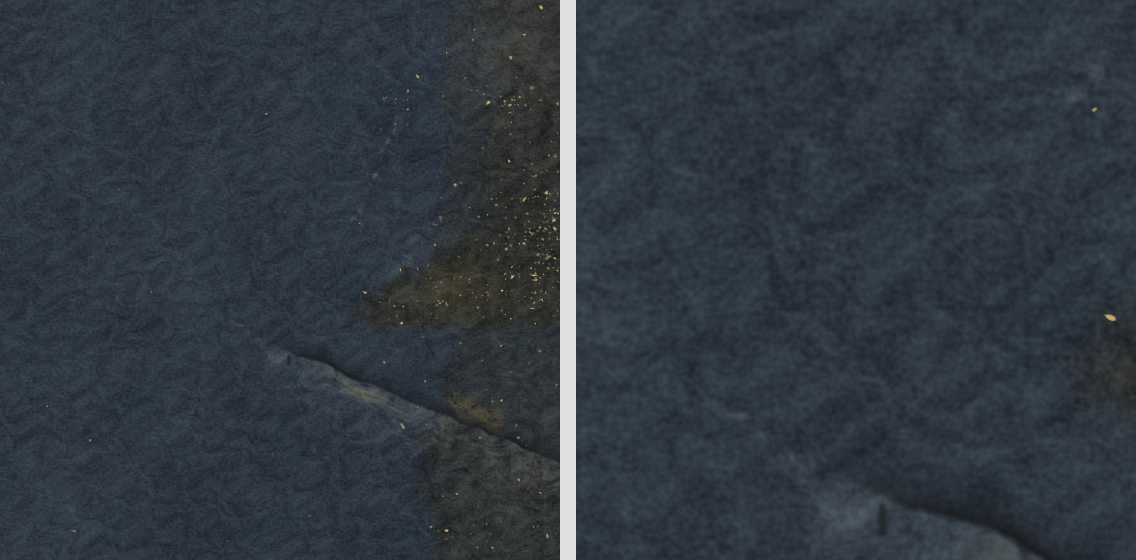
Left: the whole. Right: its middle third, enlarged.
This texture is drawn by a WebGL 2 fragment shader. Its source:

```glsl
#version 300 es
precision highp float;
// Weathered blue-black paper with an olive stain, a slanting crack and gold flecks.
uniform vec2 u_resolution;
out vec4 fragColor;

float hash(vec2 cell) {
  vec3 q = fract(cell.xyx * vec3(0.1031, 0.1030, 0.0973));
  q += dot(q, q.yzx + 33.33);
  return fract((q.x + q.y) * q.z);
}

float corner(vec2 cell, vec2 offset) {
  float angle = 6.2832 * hash(cell);
  return dot(vec2(cos(angle), sin(angle)), offset);
}

// Gradient noise, about -0.7 to 0.7
float noise(vec2 p) {
  vec2 i = floor(p), f = p - i, e = vec2(1.0, 0.0);
  vec2 w = f * f * f * (f * (f * 6.0 - 15.0) + 10.0);
  float low = mix(corner(i, f), corner(i + e, f - e), w.x);
  float high = mix(corner(i + e.yx, f - e.yx), corner(i + 1.0, f - 1.0), w.x);
  return mix(low, high, w.y);
}

float fbm(vec2 p, int octaves) {
  float sum = 0.0, amp = 1.0;
  for (int i = 0; i < octaves; i++) {
    sum += amp * noise(p);
    p = mat2(1.6, 0.9, -0.9, 1.6) * p + 17.3;
    amp *= 0.65;
  }
  return sum;
}

float stroke(vec2 p, vec2 a, vec2 b, float width) {
  vec2 d = b - a;
  float r = length(p - a - d * clamp(dot(p - a, d) / dot(d, d), 0.0, 1.0)) / width;
  return exp(-r * r);
}

float blob(vec2 p, vec2 center, vec2 radius) {
  vec2 q = (p - center) / radius;
  return exp(-dot(q, q));
}

float fleckDensity(vec2 p) {
  float d = 0.5 * blob(p, vec2(0.98, 0.57), vec2(0.08, 0.13));
  d += 0.25 * blob(p, vec2(0.79, 0.47), vec2(0.08, 0.04));
  d += 0.45 * blob(p, vec2(0.92, 0.825), vec2(0.07, 0.02));
  d += 0.45 * blob(p, vec2(0.7, 0.815), vec2(0.035, 0.022));
  d += 0.12 * blob(p, vec2(0.9, 0.04), vec2(0.12, 0.04));
  return d * clamp(0.7 + 1.8 * noise(p * 24.0), 0.0, 1.5) + 0.012 * smoothstep(0.62, 0.9, p.x);
}

// One jittered fleck per cell of a warped grid
float flecks(vec2 p, float cells, float seed, float pixel) {
  vec2 q = p * cells + 0.9 * vec2(noise(p * 31.0 + seed), noise(p * 31.0 - seed));
  vec2 id = floor(q), key = id + seed;
  vec2 d = q - id - 0.3 - 0.4 * vec2(hash(key + 3.1), hash(key + 7.7));
  float size = hash(key + 11.3), edge = max(pixel, 0.0008) * cells;
  float radius = mix(0.08, 0.24, size * size);
  float spot = 1.0 - smoothstep(radius - edge, radius + edge, length(d) + 0.12 * noise(q * 4.0));
  return step(hash(key), fleckDensity(p)) * spot * mix(0.35, 1.0, hash(key + 5.9));
}

void main() {
  vec2 p = gl_FragCoord.xy / u_resolution.y;
  float broad = fbm(p * 5.0, 3);
  float fibre = fbm(p * vec2(36.0, 52.0) + 1.5 * noise(p * 20.0), 3);
  float grain = noise(p * vec2(170.0, 210.0)) + 0.8 * noise(p * 330.0);
  vec2 q = p + 0.007 * vec2(fbm(p * 28.0, 2), fbm(p * 28.0 + 40.0, 2));

  // Blue paper, from navy hollows to teal highlights
  float tone = 0.52 + 0.28 * broad + 0.56 * fibre + 0.5 * grain;
  tone -= 0.2 * blob(p, vec2(0.55, 0.12), vec2(0.25, 0.16));
  vec3 color = mix(vec3(0.142, 0.164, 0.206), vec3(0.217, 0.262, 0.304), tone);
  color += vec3(-0.007, 0.003, 0.002) * fbm(p * 9.0 + 50.0, 2);

  // Stain: upper wedge, faint strip and lower corner
  float side = p.y - 0.395 + 0.415 * (p.x - 0.47) - 0.008 * fbm(vec2(p.x * 18.0, 2.0), 3);
  side += 0.002 * noise(p * 90.0);
  float below = 1.0 - smoothstep(-0.006, 0.001, side);
  float ragged = 0.04 * fbm(p * 14.0, 3);
  float wedge = 0.64 + 0.21 * smoothstep(0.43, 0.64, p.y) - ragged;
  float stain = smoothstep(-0.04, 0.05, p.x - wedge) * smoothstep(0.39, 0.43, p.y + 0.5 * ragged);
  stain = max(stain, 0.55 * smoothstep(0.77, 0.82, p.x + ragged) * (1.0 - below));
  stain = max(stain, 0.85 * smoothstep(0.73, 0.8, p.x + ragged) * below);
  float mottle = tone + 0.35 * fbm(p * 22.0, 3) + 0.3 * noise(p * vec2(55.0, 7.0));
  vec3 olive = mix(vec3(0.128, 0.133, 0.130), vec3(0.228, 0.236, 0.224), mottle);
  olive += vec3(0.032, 0.022, -0.010) * blob(p, vec2(0.82, 0.485), vec2(0.1, 0.06));
  olive += 0.025 * smoothstep(0.65, 0.95, p.y);
  color = mix(color, olive, stain);

  // Crack: raised grey lip, rubbed patches, shadow with a sharp lower rim
  float lip = below * exp(side / 0.07) * smoothstep(0.42, 0.6, p.x);
  color += lip * vec3(0.060, 0.061, 0.056) * clamp(1.0 + 1.3 * fibre, 0.0, 2.0);
  float streak = 0.7 + 0.9 * noise(vec2(p.x * 16.0, side * 150.0)) + 0.4 * fibre;
  float rub = blob(vec2(p.x, side), vec2(0.655, -0.022), vec2(0.07, 0.014)) * streak;
  color = mix(color, vec3(0.40, 0.41, 0.34), clamp(0.8 * rub, 0.0, 1.0));
  float glow = stroke(q, vec2(0.815, 0.28), vec2(0.88, 0.25), 0.019);
  color = mix(color, vec3(0.38, 0.34, 0.22), glow * clamp(0.5 + 0.7 * fibre + 0.3 * grain, 0.0, 1.0));
  float fade = smoothstep(0.44, 0.58, p.x) * clamp(0.75 + 0.9 * noise(p * 26.0), 0.0, 1.0);
  float shadow = (1.0 - below) * exp(-max(side, 0.0) / 0.013) * fade;
  shadow = max(shadow, 0.8 * stroke(q, vec2(0.514, 0.365), vec2(0.517, 0.347), 0.0025));
  color = mix(color, vec3(0.090, 0.098, 0.103), 0.85 * shadow);
  color += 0.05 * blob(q, vec2(0.492, 0.358), vec2(0.02, 0.024));

  // Pale scratches and dark creases
  float scratch = stroke(q, vec2(0.71, 0.80), vec2(0.672, 0.69), 0.004);
  scratch += 0.8 * stroke(q, vec2(0.672, 0.69), vec2(0.635, 0.61), 0.005);
  scratch += 0.5 * stroke(q, vec2(0.62, 0.93), vec2(0.71, 0.85), 0.004);
  scratch += 0.9 * stroke(q, vec2(0.69, 0.47), vec2(0.745, 0.57), 0.011);
  scratch += 0.7 * stroke(q, vec2(0.41, 0.43), vec2(0.47, 0.39), 0.003);
  color += 0.062 * scratch * clamp(0.8 + 1.3 * fibre, 0.0, 1.6);
  float crease = stroke(q, vec2(0.735, 0.712), vec2(0.805, 0.735), 0.0025);
  crease += 0.6 * stroke(q, vec2(0.55, 0.608), vec2(0.625, 0.612), 0.0025);
  color -= 0.055 * crease * clamp(0.8 + fibre, 0.0, 1.0);

  // Gold flecks at two sizes
  float pixel = 1.0 / u_resolution.y;
  float gold = max(flecks(p, 72.0, 19.0, pixel), flecks(p, 120.0, 83.0, pixel));
  fragColor = vec4(clamp(mix(color, vec3(0.80, 0.70, 0.45), gold), 0.0, 1.0), 1.0);
}
```
